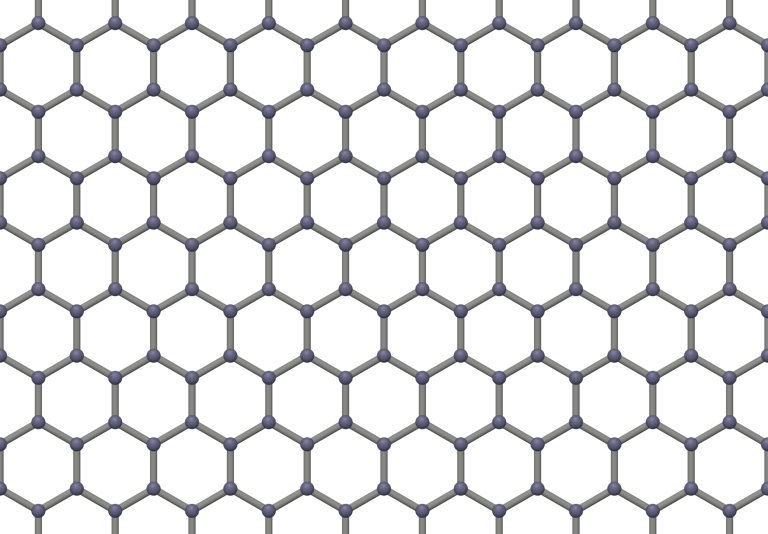
Reproduce this pattern procedurally as a Shadertoy shader.

```glsl
const float ROOT3 = 1.7320508;

// Offset from the nearest centre of a hexagon lattice with unit spacing
vec2 hexLocal(vec2 p) {
    vec2 period = vec2(1.0, ROOT3);
    vec2 a = mod(p + 0.5 * period, period) - 0.5 * period;
    vec2 b = mod(p, period) - 0.5 * period;
    return dot(a, a) < dot(b, b) ? a : b;
}

// Diffuse light on a round surface; slope runs from -1 to 1 across it
float roundLight(vec2 slope) {
    float height = sqrt(max(0.0, 1.0 - dot(slope, slope)));
    vec3 light = normalize(vec3(-0.12, 0.45, 0.88));
    return max(0.0, dot(vec3(slope, height), light));
}

void mainImage(out vec4 fragColor, in vec2 fragCoord) {
    // Ten cells across, with one centred on the canvas
    float pixel = 10.0 / iResolution.x;
    vec2 cell = hexLocal((fragCoord - 0.5 * iResolution.xy) * pixel);

    // Nearest rod and nearest joint around the cell
    vec2 rodOffset = vec2(9.0);
    vec2 jointOffset = vec2(9.0);
    for (int i = 0; i < 6; i++) {
        float angle = float(i) * radians(60.0);
        vec2 normal = vec2(cos(angle), sin(angle));
        vec2 across = normal * (dot(cell, normal) - 0.5);
        if (dot(across, across) < dot(rodOffset, rodOffset)) rodOffset = across;

        float corner = angle + radians(30.0);
        vec2 toJoint = cell - vec2(cos(corner), sin(corner)) / ROOT3;
        if (dot(toJoint, toJoint) < dot(jointOffset, jointOffset)) jointOffset = toJoint;
    }

    vec3 color = vec3(1.0);
    float soft = 0.75 * pixel;

    // Grey cylindrical rods
    float rodRadius = 0.046;
    float rodMask = 1.0 - smoothstep(-soft, soft, length(rodOffset) - rodRadius);
    float rodLight = roundLight(rodOffset / rodRadius);
    color = mix(color, mix(vec3(0.25), vec3(0.57, 0.57, 0.56), rodLight), rodMask);

    // Slate-violet spherical joints with a soft highlight
    float jointRadius = 0.091;
    float jointMask = 1.0 - smoothstep(-soft, soft, length(jointOffset) - jointRadius);
    float jointLight = roundLight(jointOffset / jointRadius);
    vec3 joint = mix(vec3(0.2, 0.2, 0.27), vec3(0.42, 0.42, 0.53), jointLight);
    joint += 0.09 * pow(jointLight, 16.0);
    color = mix(color, joint, jointMask);

    fragColor = vec4(color, 1.0);
}
```
